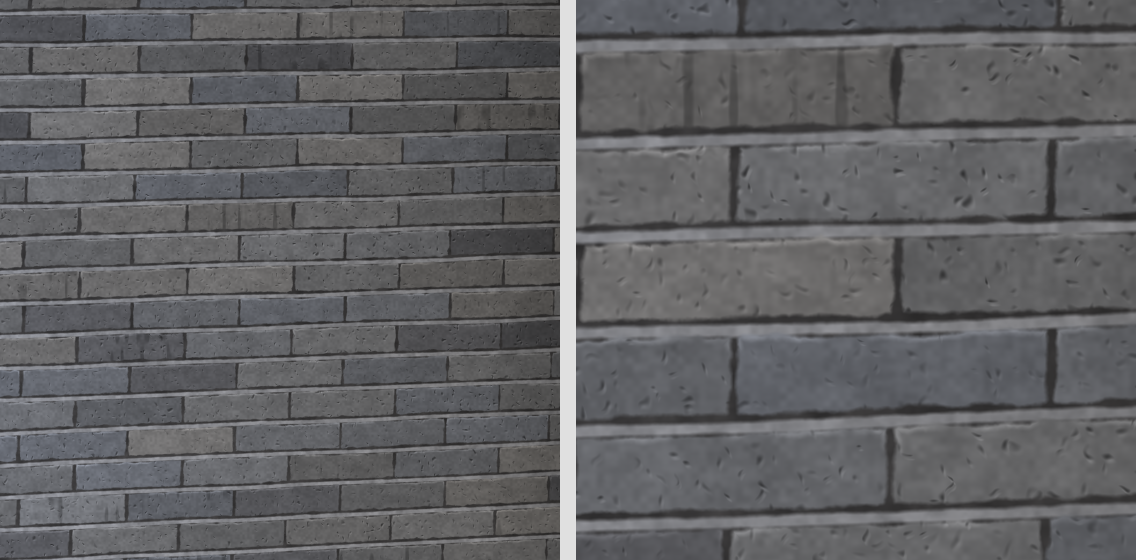
Left: the whole. Right: its middle third, enlarged.
This texture is drawn by a three.js fragment shader. Its source:

```glsl
#define BRICK_PITCH 0.1947
#define COURSE_PITCH 0.0567
#define BRICK_HALF_HEIGHT 0.0225
#define JOINT_WIDTH 0.0060
#define BED_HALF_HEIGHT 0.0035
#define EDGE_SOFTNESS 0.0018
#define EDGE_WEAR 0.0055
#define PIT_DENSITY 0.34
#define TONE_VARIATION 0.09
#define GRAIN 0.12

varying vec2 vUv;

const vec3 BRICK_GREY = vec3(0.372, 0.372, 0.375);
const vec3 BRICK_BLUE = vec3(0.345, 0.353, 0.372);
const vec3 BRICK_WARM = vec3(0.395, 0.388, 0.382);
const vec3 BRICK_DARK = vec3(0.305, 0.305, 0.315);
const vec3 BED_LIGHT = vec3(0.490, 0.490, 0.500);
const vec3 JOINT_DARK = vec3(0.195, 0.190, 0.190);

float hash(vec2 p) {
  vec3 q = fract(vec3(p.xyx) * 0.1031);
  q += dot(q, q.yzx + 33.33);
  return fract((q.x + q.y) * q.z);
}

float noise(vec2 p) {
  vec2 i = floor(p), f = fract(p);
  f = f * f * (3.0 - 2.0 * f);
  return mix(mix(hash(i), hash(i + vec2(1.0, 0.0)), f.x),
             mix(hash(i + vec2(0.0, 1.0)), hash(i + 1.0), f.x), f.y);
}

float fbm(vec2 p) {
  float sum = 0.0, gain = 0.5;
  for (int i = 0; i < 4; i++) {
    sum += gain * noise(p);
    p = p * 2.03 + 17.1;
    gain *= 0.5;
  }
  return sum / 0.9375;
}

float boxDistance(vec2 p, vec2 halfSize) {
  vec2 q = abs(p) - halfSize;
  return length(max(q, 0.0)) + min(max(q.x, q.y), 0.0);
}

// Scattered ragged pits of varied depth, each cell holding at most one
float pits(vec2 p) {
  vec2 grid = p * 110.0 + 0.5 * vec2(noise(p * 170.0), noise(p * 170.0 + 31.0));
  vec2 cell = floor(grid);
  float cover = 0.0;
  for (int y = -1; y <= 1; y++) {
    for (int x = -1; x <= 1; x++) {
      vec2 id = cell + vec2(float(x), float(y));
      vec2 d = grid - id - 0.1 - 0.8 * vec2(hash(id + 3.7), hash(id + 91.3));
      d.x += d.y * (hash(id + 47.0) - 0.5);
      d *= mix(vec2(1.0, 0.6), vec2(0.65, 1.1), step(0.6, hash(id + 12.0)));
      float size = hash(id + 61.0);
      float radius = mix(0.14, 0.34, size * size);
      float depth = step(hash(id + 29.0), PIT_DENSITY) * mix(0.3, 1.0, hash(id + 53.0));
      cover = max(cover, depth * (1.0 - smoothstep(0.0, radius + 0.06, length(d))));
    }
  }
  return cover;
}

vec3 brickColour(vec2 id) {
  float kind = hash(id + 5.0);
  vec3 colour = mix(BRICK_GREY, BRICK_WARM, smoothstep(0.45, 0.75, kind));
  colour = mix(BRICK_BLUE, colour, smoothstep(0.10, 0.36, kind));
  colour = mix(colour, BRICK_DARK, step(0.87, kind));
  return colour * (1.0 + TONE_VARIATION * (hash(id + 23.0) - 0.5) * 2.0);
}

void main() {
  // Courses tilt and narrow slightly toward the right
  vec2 uv = vec2(vUv.x, 1.0 - vUv.y);
  float sway = 0.0030 * (noise(uv * vec2(9.0, 17.0)) - 0.5);
  float rise = (uv.y + sway - mix(0.0234, 0.0130, uv.x)) / mix(0.0577, 0.0555, uv.x);
  float course = floor(rise), f = rise - course;

  // Running bond with a small slip in each course
  float start = mix(0.056, 0.030, uv.y) + 0.005 * (hash(vec2(course, 8.0)) - 0.5);
  float t = (uv.x - start) / BRICK_PITCH;
  float along = t + 0.006 * t * t + 0.5 * (1.0 - mod(course, 2.0));
  vec2 id = vec2(floor(along), course) + 40.0;

  // Worn brick outline
  vec2 local = vec2((fract(along) - 0.5) * BRICK_PITCH, (f - 0.48) * COURSE_PITCH);
  float joint = JOINT_WIDTH * mix(1.1, 0.65, uv.x);
  vec2 halfSize = vec2((BRICK_PITCH - joint) * 0.5, BRICK_HALF_HEIGHT);
  float wear = EDGE_WEAR * (fbm(uv * 75.0) - 0.5);
  float dist = boxDistance(local, halfSize - 0.002) - 0.002 + wear;
  float brick = 1.0 - smoothstep(-EDGE_SOFTNESS, EDGE_SOFTNESS, dist);

  // Light bed mortar over shadowed joints
  float bedOffset = abs(fract(f + 0.485) - 0.5) * COURSE_PITCH + wear * 0.4;
  float bed = 1.0 - smoothstep(BED_HALF_HEIGHT - EDGE_SOFTNESS, BED_HALF_HEIGHT + EDGE_SOFTNESS, bedOffset);
  vec3 recess = JOINT_DARK * (0.75 + 0.6 * fbm(uv * 50.0 + 9.0));
  vec3 colour = mix(recess, BED_LIGHT * (0.84 + 0.32 * fbm(uv * 60.0)), bed);

  // Brick face: mottling, pits with lit rims, occasional cut grooves
  vec3 face = brickColour(id);
  face *= 0.90 + 0.20 * fbm(uv * vec2(45.0, 65.0) + id * 3.0);
  float pit = pits(uv + id * 0.137);
  float rim = pits(uv + id * 0.137 - vec2(0.0014, 0.0024));
  float pitting = mix(0.45, 1.0, hash(id + 77.0));
  face *= 1.0 - 0.52 * pit * pitting;
  face += 0.09 * rim * (1.0 - pit) * pitting;
  float groove = smoothstep(0.70, 0.92, noise(vec2(uv.x * 110.0, uv.y * 25.0) + id));
  face *= 1.0 - 0.20 * groove * step(0.88, hash(id + 15.0));

  // Chipped lit arris along the top
  float lip = smoothstep(-0.005, -0.001, dist) * smoothstep(0.35, 0.10, f);
  face *= 1.0 + 0.30 * lip * smoothstep(0.3, 0.65, fbm(uv * 32.0 + 5.0));
  colour = mix(colour, face, brick);

  // Grain, then light falling from the lower left
  colour *= 1.0 + GRAIN * (noise(uv * 230.0) - 0.5);
  float light = 1.02 + 0.22 * (0.5 - uv.x) + 0.14 * (uv.y - 0.5);
  light -= 0.10 * smoothstep(0.82, 1.0, uv.x);
  vec3 tint = mix(vec3(0.985, 1.0, 1.03), vec3(1.01, 1.0, 0.985), uv.x);
  gl_FragColor = vec4(colour * light * tint, 1.0);
}
```
